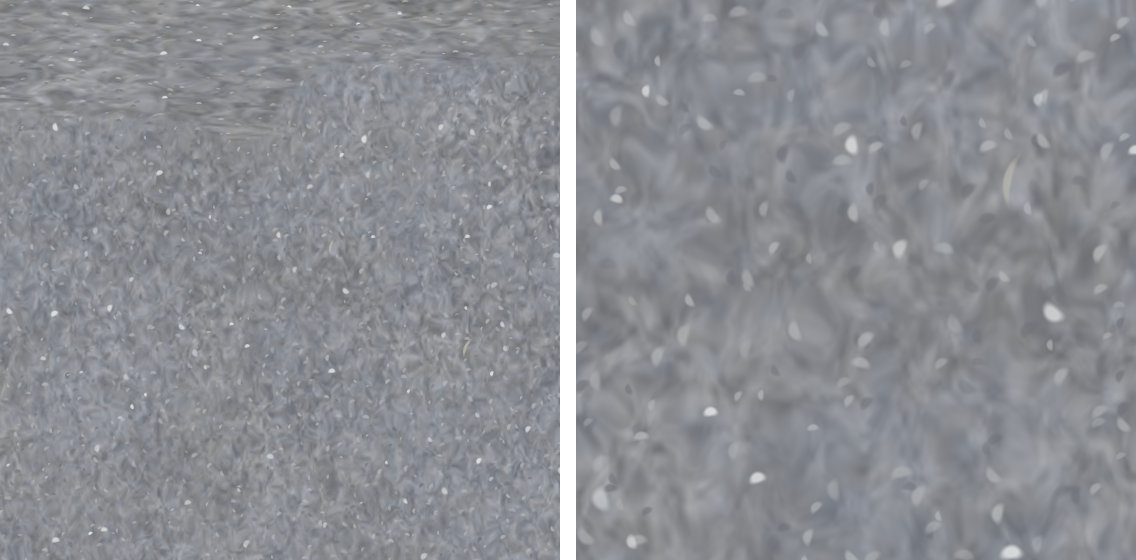
Left: the whole. Right: its middle third, enlarged.
Reproduce this texture procedurally as a Shadertoy shader.

```glsl
// Worn grey asphalt: soft mottled grain with scattered pale and dark chips.
// Warped value noise makes the grain, jittered cells place the chips, and
// a band along the top is combed into warmer horizontal streaks.

const vec3 ASPHALT = vec3(0.538, 0.548, 0.569);
const vec3 WARM_SHIFT = vec3(0.010, 0.002, -0.012);
const vec3 PALE_CHIP = vec3(0.70, 0.71, 0.715);
const vec3 WHITE_CHIP = vec3(0.87, 0.88, 0.88);
const vec3 DARK_CHIP = vec3(0.42, 0.43, 0.46);
const vec3 STRAW = vec3(0.74, 0.73, 0.69);

float hash(vec2 p, float seed) {
    vec3 q = fract(vec3(p.xyx + seed * 17.31) * vec3(0.1031, 0.1030, 0.0973));
    q += dot(q, q.yzx + 33.33);
    return fract((q.x + q.y) * q.z);
}

float valueNoise(vec2 p, float seed) {
    vec2 cell = floor(p);
    vec2 f = fract(p);
    f = f * f * (3.0 - 2.0 * f);
    float low = mix(hash(cell, seed), hash(cell + vec2(1, 0), seed), f.x);
    float high = mix(hash(cell + vec2(0, 1), seed), hash(cell + vec2(1, 1), seed), f.x);
    return mix(low, high, f.y);
}

// Signed noise in -0.5 .. 0.5
float signedNoise(vec2 p, float seed) {
    return valueNoise(p, seed) - 0.5;
}

// 1 inside the streaked top band, 0 below its ragged lower edge
float streakBand(vec2 uv) {
    float edge = mix(0.79 - 0.11 * uv.x, 0.885, smoothstep(0.43, 0.58, uv.x));
    edge += 0.05 * signedNoise(uv * 9.0, 1.0);
    return smoothstep(-0.03, 0.03, uv.y - edge);
}

// Fine grain, bent by a warp so that it forms small curls
float grain(vec2 uv, vec2 stretch, float seed) {
    vec2 p = uv * stretch;
    vec2 warp = vec2(signedNoise(p * 45.0, seed), signedNoise(p * 45.0, seed + 1.0));
    p += 0.014 * warp;
    return 0.46 * signedNoise(p * 78.0, seed + 2.0)
         + 0.42 * signedNoise(p * 145.0 + 7.3, seed + 3.0)
         + 0.16 * signedNoise(p * 260.0 + 3.1, seed + 4.0);
}

// Coverage of randomly turned soft ellipses; radius is in canvas units
float chips(vec2 uv, float cells, float density, float radius, float aspect, float seed) {
    vec2 p = uv * cells;
    float cover = 0.0;
    for (int j = -1; j <= 1; j++) {
        for (int i = -1; i <= 1; i++) {
            vec2 cell = floor(p) + vec2(i, j);
            vec2 center = (cell + vec2(hash(cell, seed), hash(cell, seed + 1.0))) / cells;
            float band = streakBand(center);
            float turn = hash(cell, seed + 2.0) - 0.5;
            float angle = mix(1.1 + 2.8 * turn, 0.5 * turn, band);
            vec2 d = uv - center;
            float c = cos(angle), s = sin(angle);
            d = vec2(c * d.x + s * d.y, c * d.y - s * d.x);
            float size = radius * mix(0.6, 1.25, hash(cell, seed + 3.0));
            d.y += 0.25 * d.x * d.x / size;
            float reach = length(d * vec2(1.0, aspect * mix(1.0, 1.4, band))) / size;
            float present = step(hash(cell, seed + 4.0), density);
            float strength = mix(0.5, 1.0, hash(cell, seed + 5.0));
            cover = max(cover, present * strength * (1.0 - smoothstep(0.45, 1.15, reach)));
        }
    }
    return cover;
}

void mainImage(out vec4 fragColor, in vec2 fragCoord) {
    vec2 uv = fragCoord / iResolution.y;
    float band = streakBand(uv);

    // Grain, with patches of stronger and weaker contrast
    float fine = mix(grain(uv, vec2(1.1, 0.85), 2.0), grain(uv, vec2(0.42, 1.25), 9.0), band);
    float contrast = 0.24 + 0.14 * signedNoise(uv * 11.0, 15.0) + 0.03 * band;
    float mottle = 0.035 * signedNoise(uv * 6.0, 16.0) + 0.030 * signedNoise(uv * 22.0, 17.0);
    vec3 color = ASPHALT + fine * contrast + mottle;

    // Slight warm and cool drift
    float warmth = 0.6 * band + 1.2 * signedNoise(uv * 8.0, 18.0) + 1.6 * signedNoise(uv * 60.0, 19.0);
    color += WARM_SHIFT * warmth;

    // Chips, from the common to the rare
    color = mix(color, DARK_CHIP, 0.60 * chips(uv, 42.0, 0.26, 0.0060, 1.7, 20.0));
    color = mix(color, PALE_CHIP, 0.85 * chips(uv, 48.0, 0.34, 0.0058, 1.8, 30.0));
    color = mix(color, WHITE_CHIP, chips(uv, 17.0, 0.24, 0.0068, 1.5, 40.0));
    color = mix(color, STRAW, 0.9 * chips(uv, 6.0, 0.12, 0.0180, 5.5, 50.0));

    fragColor = vec4(clamp(color, 0.0, 1.0), 1.0);
}
```
